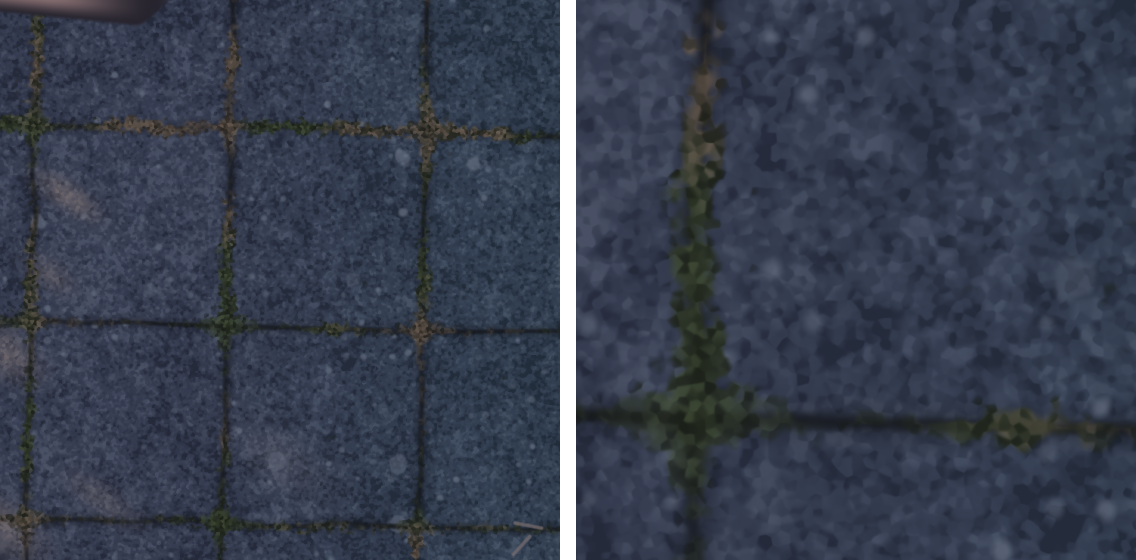
Left, the full canvas; right, a detail of the centre.
Give the GLSL for this texture, as a three.js fragment shader.

```glsl
// Worn blue-grey square paving slabs with mossy joints, lichen spots and dappled light.
varying vec2 vUv;

const vec2 PITCH = vec2(0.349, 0.353);        // slab size including its joint
const vec2 FIRST_JOINT = vec2(0.057, 0.064);  // joint position at the canvas middle
const vec2 SKEW = vec2(0.022, -0.022);        // lean of upright and level joints
const float CORNER = 0.022;
const float GAP = 0.0035;
const float SOFT = 0.0035;
const float GRAIN = 95.0;                     // stone grains across the canvas

const vec3 STONE_DARK = vec3(0.145, 0.165, 0.23);
const vec3 STONE = vec3(0.208, 0.235, 0.315);
const vec3 STONE_LIGHT = vec3(0.285, 0.315, 0.395);
const vec3 GAP_COLOR = vec3(0.085, 0.095, 0.12);
const vec3 MOSS = vec3(0.19, 0.225, 0.15);
const vec3 DRY_MOSS = vec3(0.33, 0.285, 0.245);
const vec3 LICHEN = vec3(0.42, 0.46, 0.53);
const vec3 SUNLIGHT = vec3(0.46, 0.42, 0.43);

float hash(vec2 p) {
  vec3 q = fract(p.xyx * vec3(0.1031, 0.103, 0.0973));
  q += dot(q, q.yzx + 33.33);
  return fract((q.x + q.y) * q.z);
}

float noise(vec2 p) {
  vec2 i = floor(p), f = fract(p);
  f = f * f * (3.0 - 2.0 * f);
  return mix(mix(hash(i), hash(i + vec2(1, 0)), f.x),
             mix(hash(i + vec2(0, 1)), hash(i + 1.0), f.x), f.y);
}

// Cellular grain: random tone of nearby cells, blended by distance.
float grain(vec2 p) {
  vec2 i = floor(p);
  float tone = 0.0, total = 0.0;
  for (int y = -1; y <= 1; y++)
  for (int x = -1; x <= 1; x++) {
    vec2 id = i + vec2(x, y);
    vec2 d = id + vec2(hash(id + 7.3), hash(id + 19.1)) - p;
    float w = exp(-7.0 * dot(d, d));
    tone += w * hash(id + 41.7);
    total += w;
  }
  return tone / total;
}

// Sparse irregular discs, each with its own size and strength.
float spots(vec2 uv, float count, float chance, float radius) {
  vec2 p = uv * count, id = floor(p);
  vec2 center = 0.3 + 0.4 * vec2(hash(id + 3.1), hash(id + 8.7));
  float r = radius * count * (0.45 + 0.55 * hash(id + 5.9));
  float d = length(fract(p) - center) + (noise(uv * 90.0) - 0.5) * r * 0.6;
  float present = step(hash(id + 60.3), chance) * (0.25 + 0.75 * hash(id + 12.4));
  return present * (1.0 - smoothstep(r - SOFT * count, r + SOFT * count, d));
}

// Soft streak of light falling down to the right.
float streak(vec2 uv, vec2 center, vec2 size) {
  vec2 p = mat2(0.82, 0.57, -0.57, 0.82) * (uv - center);
  p = vec2(0.82 * (uv - center).x - 0.57 * (uv - center).y,
           0.57 * (uv - center).x + 0.82 * (uv - center).y) / size;
  return exp(-dot(p, p));
}

float twig(vec2 p, vec2 a, vec2 b) {
  vec2 ab = b - a;
  float d = length(p - a - ab * clamp(dot(p - a, ab) / dot(ab, ab), 0.0, 1.0));
  return 1.0 - smoothstep(0.001, 0.005, d);
}

void main() {
  vec2 uv = vUv;

  // Slab grid with slightly crooked joints
  vec2 wobble = vec2(noise(uv * 13.0), noise(uv * 13.0 + 31.0)) - 0.5;
  vec2 grid = (uv - FIRST_JOINT - SKEW * (uv.yx - 0.5) + wobble * 0.011) / PITCH;
  vec2 toJoint = (0.5 - abs(fract(grid) - 0.5)) * PITCH;
  float edge = CORNER - length(max(CORNER - toJoint, 0.0));
  float slabTone = hash(floor(grid) + 14.0) - 0.5;

  // Stone: broad mottling, cellular grain and fine grit
  float fine = grain(uv * GRAIN * 1.9);
  float tone = 0.5 + 0.42 * (grain(uv * GRAIN) - 0.5) + 0.46 * (fine - 0.5)
             + 0.28 * (noise(uv * 24.0) - 0.5) + 0.22 * (noise(uv * 6.0) - 0.5) + 0.1 * slabTone;
  vec3 color = mix(STONE_DARK, STONE, smoothstep(0.12, 0.52, tone));
  color = mix(color, STONE_LIGHT, smoothstep(0.48, 0.95, tone));
  color += vec3(-0.012, 0.012, 0.004) * smoothstep(0.3, 1.0, uv.x);
  color *= mix(0.76, 1.0, smoothstep(0.0, 0.02, edge));

  // Lichen discs and pale flecks
  color = mix(color, LICHEN, 0.75 * spots(uv, 9.0, 0.2, 0.017));
  color = mix(color, LICHEN, 0.65 * spots(uv + 0.37, 36.0, 0.12, 0.006));

  // Dappled light on the left
  float light = streak(uv, vec2(0.12, 0.65), vec2(0.06, 0.022))
              + 0.55 * streak(uv, vec2(0.09, 0.51), vec2(0.05, 0.025))
              + 0.9 * streak(uv, vec2(0.01, 0.37), vec2(0.065, 0.035))
              + 0.5 * streak(uv, vec2(0.18, 0.11), vec2(0.075, 0.025))
              + 0.9 * streak(uv, vec2(0.0, 0.06), vec2(0.08, 0.04))
              + 0.25 * streak(uv, vec2(0.5, 0.18), vec2(0.09, 0.045));
  color = mix(color, SUNLIGHT, min(light, 1.0) * (0.45 + 0.5 * fine));

  // Dark gaps, then moss that thickens at crossings
  float gap = 1.0 - smoothstep(GAP - SOFT, GAP + SOFT, edge);
  color = mix(color, GAP_COLOR, gap * (0.55 + 0.4 * noise(uv * 17.0)));
  float clump = exp(-length(toJoint) / 0.026) * (0.5 + hash(floor(grid + 0.5) + 2.0));
  float growth = smoothstep(0.3, 0.75, noise(uv * 10.0 + 5.0));
  float mossWidth = 0.001 + 0.008 * growth + 0.021 * clump;
  float frayed = edge + 0.018 * (noise(uv * 105.0) - 0.5) + 0.008 * (fine - 0.5);
  float moss = 1.0 - smoothstep(mossWidth - 0.005, mossWidth + 0.005, frayed);
  vec3 mossColor = mix(MOSS, DRY_MOSS, smoothstep(0.35, 0.85, noise(uv * 8.0 + 70.0) + 0.3 * (fine - 0.5)));
  color = mix(color, mossColor * (0.55 + 0.8 * fine), moss * (0.35 + 0.5 * max(growth, min(clump * 1.5, 1.0))));

  // Loose twigs and the blurred object over the upper left corner
  float twigs = max(twig(uv, vec2(0.92, 0.066), vec2(0.967, 0.057)), twig(uv, vec2(0.917, 0.01), vec2(0.946, 0.042)));
  color = mix(color, SUNLIGHT, 0.75 * twigs);
  float rim = 0.978 - 0.1 * uv.x + 0.055 * smoothstep(0.24, 0.32, uv.x);
  vec3 objectColor = mix(vec3(0.15, 0.14, 0.18), vec3(0.52, 0.43, 0.44),
                         smoothstep(0.0, 0.035, uv.y - rim) * (1.0 - smoothstep(0.08, 0.28, uv.x)));
  color = mix(color, objectColor, smoothstep(-0.004, 0.006, uv.y - rim) * (1.0 - smoothstep(0.28, 0.32, uv.x)));

  gl_FragColor = vec4(color, 1.0);
}
```
